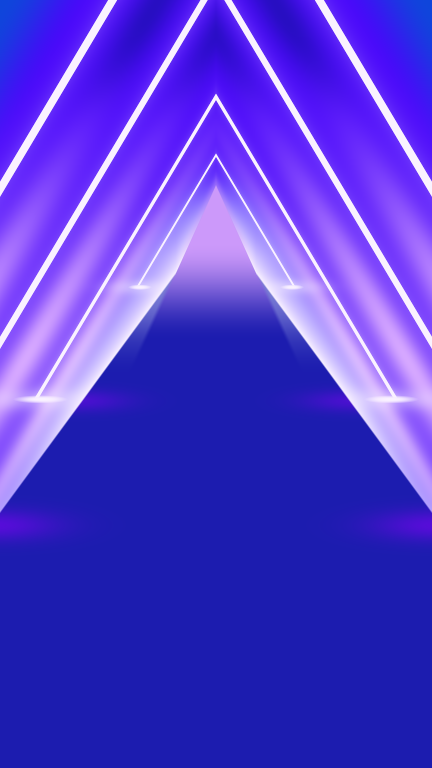
Write a Shadertoy shader that draws this background.

```glsl
const vec3 FLOOR_BLUE = vec3(0.108, 0.110, 0.685);
const vec3 FLOOR_PINK = vec3(0.80, 0.60, 0.98);
const vec3 WEDGE_GREY = vec3(0.47, 0.50, 0.83);
const vec3 DEEP_BLUE = vec3(0.15, 0.05, 0.76);
const vec3 CORNER_BLUE = vec3(0.06, 0.27, 0.86);
const vec3 VIOLET = vec3(0.28, 0.02, 0.98);
const vec3 LILAC = vec3(0.84, 0.65, 1.00);
const vec3 PERIWINKLE = vec3(0.50, 0.45, 1.00);
const vec3 GLOW_WHITE = vec3(0.98, 0.95, 1.00);
const vec3 POOL_PURPLE = vec3(0.38, 0.04, 0.88);

// Tubes, inner to outer: apex height, half width, height of the foot
const int TUBES = 4;
const vec3 TUBE[TUBES] = vec3[](
    vec3(0.798, 0.0013, 0.628), vec3(0.874, 0.0023, 0.482),
    vec3(1.026, 0.0042, 0.0), vec3(1.226, 0.0052, 0.0));
const float TUBE_SLOPE = 1.68;

// Floor edges: height on the axis, slope
const vec2 FAR_EDGE = vec2(0.759, 2.20);
const vec2 NEAR_EDGE = vec2(0.715, 1.36);

float bell(float v, float width) {
    return exp(-v * v / (width * width));
}

float edgeHeight(vec2 edge, float x) {
    return edge.x - edge.y * x;
}

// Diagonal light bands between the tubes; "apex" is the height at the axis
vec3 wallColor(vec2 p, float apex, float above) {
    float band = 0.0;
    for (int i = 0; i < TUBES - 1; i++) {
        float gap = TUBE[i + 1].x - TUBE[i].x;
        float middle = TUBE[i].x + 0.5 * gap;
        band += bell(apex - middle, 0.20 * gap + 0.014);
    }
    band = min(band, 1.0);
    float lift = 1.0 - smoothstep(0.50, 0.95, p.y);
    lift *= mix(0.72, 1.0, smoothstep(0.36, 0.55, p.y));

    vec3 col = mix(VIOLET, DEEP_BLUE, band * smoothstep(0.83, 0.98, p.y));
    col = mix(col, LILAC, lift * (0.22 + 0.78 * band));
    float inner = 1.0 - smoothstep(0.78, 0.86, apex);
    col = mix(col, PERIWINKLE, inner * 0.8 * (1.0 - smoothstep(0.70, 0.82, p.y)));
    col = mix(col, CORNER_BLUE, smoothstep(1.27, 1.46, apex));

    // White light spilling up from the floor edge
    float spill = exp(-max(above, 0.0) / 0.055);
    spill *= mix(0.45, 1.0, smoothstep(0.34, 0.50, p.y));
    spill *= 1.0 - smoothstep(0.66, 0.78, p.y);
    return mix(col, GLOW_WHITE, spill);
}

vec3 floorColor(vec2 p) {
    // Pink far end, falling off towards the viewer
    float pink = smoothstep(0.555, 0.685, p.y);
    vec3 col = mix(FLOOR_BLUE, FLOOR_PINK, pink);

    // Pale wedge between the two floor edges
    float wedge = smoothstep(-0.004, 0.012, p.y - edgeHeight(FAR_EDGE, p.x));
    wedge *= smoothstep(0.51, 0.65, p.y);
    col = mix(col, WEDGE_GREY, wedge);

    // Purple pools at the sides
    float pools = 0.65 * bell(p.x - 0.178, 0.065) * bell(p.y - 0.478, 0.014);
    pools += 0.85 * bell(p.x - 0.29, 0.085) * bell(p.y - 0.316, 0.020);
    return mix(col, POOL_PURPLE, pools);
}

void mainImage(out vec4 fragColor, in vec2 fragCoord) {
    // Height is one unit; the scene is mirrored about the axis
    vec2 p = fragCoord / iResolution.y;
    p.x = abs(p.x - 0.5 * iResolution.x / iResolution.y);
    float pixel = 1.0 / iResolution.y;

    float apex = p.y + TUBE_SLOPE * p.x;
    float edge = max(edgeHeight(FAR_EDGE, p.x), edgeHeight(NEAR_EDGE, p.x));
    float above = p.y - edge;

    float wallMask = smoothstep(-pixel, pixel, above / 1.7);
    vec3 col = mix(floorColor(p), wallColor(p, apex, above), wallMask);
    col = mix(col, FLOOR_PINK, 0.4 * bell(above, 0.012) * smoothstep(0.64, 0.70, p.y));

    // Tubes with a soft halo, and a flat lamp at each visible foot
    for (int i = 0; i < TUBES; i++) {
        vec3 tube = TUBE[i];
        float d = abs(apex - tube.x) / length(vec2(TUBE_SLOPE, 1.0));
        float lit = smoothstep(-pixel, pixel, p.y - tube.z);
        float core = 1.0 - smoothstep(tube.y - 0.7 * pixel, tube.y + 0.7 * pixel, d);
        float halo = 0.22 * exp(-d / (2.5 * tube.y));
        col = mix(col, GLOW_WHITE, lit * max(core, halo));

        if (tube.z > 0.0) {
            float size = 0.14 * (tube.x - tube.z) / TUBE_SLOPE;
            vec2 foot = vec2((tube.x - tube.z) / TUBE_SLOPE - 0.15 * size, tube.z - 0.002);
            vec2 q = (p - foot) / vec2(size, 0.09 * size + 0.002);
            float lamp = exp(-pow(dot(q, q), 1.5) * 0.8);
            float bloom = 0.4 * exp(-dot(q, q) * 0.12);
            col = mix(col, GLOW_WHITE, max(lamp, bloom * wallMask));
        }
    }
    fragColor = vec4(col, 1.0);
}
```
